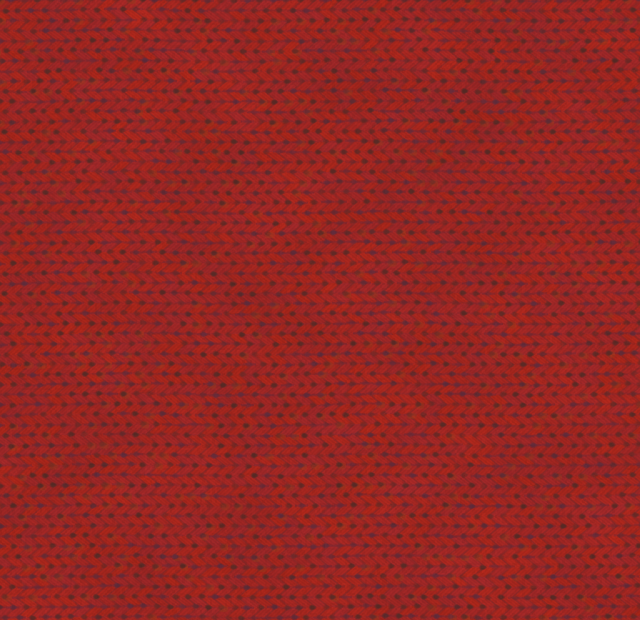
Write a WebGL 2 fragment shader that draws this texture.

```glsl
#version 300 es
precision highp float;
// Red knitted fabric: slanted yarn bands with dark, irregular gaps between stitches.
uniform vec2 u_resolution;
out vec4 fragColor;

float hash(vec2 p) {
    p = fract(p * vec2(0.1031, 0.1137));
    p += dot(p, p.yx + 33.33);
    return fract((p.x + p.y) * p.x * 47.0);
}

// Layered sines: slow mottling, about -1 to 1
float mottle(vec2 p) {
    float sum = 0.0, amp = 0.5;
    for (int i = 0; i < 4; i++) {
        sum += amp * sin(p.x + 1.7 * sin(p.y * 0.8)) * cos(p.y - 1.3 * sin(p.x * 0.6));
        p = mat2(1.5, 1.1, -1.1, 1.5) * p + 2.3;
        amp *= 0.6;
    }
    return sum;
}

void main() {
    vec2 uv = gl_FragCoord.xy / u_resolution;
    vec2 q = vec2(uv.x, uv.y - 1.0) * vec2(49.0, 61.3) + vec2(0.5, 61.0);
    q += vec2(0.10, 0.06) * sin(q.yx * vec2(0.43, 0.31) + vec2(0.0, 1.6));
    float patches = mottle(uv * 17.0);

    // Plump strands lean right and left in alternate bands
    float band = floor(q.y), rise = fract(q.y) - 0.5;
    float lean = 1.0 - 2.0 * mod(band, 2.0);
    float across = q.x - 0.25 - 0.9 * lean * rise;
    vec2 strand = vec2(floor(across), band);
    float edge = abs(fract(across) - 0.5) * 2.0;
    float fibre = sin(6.2832 * (across * 3.0 + hash(strand)) + 1.5 * q.y);

    vec3 color = mix(vec3(0.655, 0.145, 0.10), vec3(0.605, 0.15, 0.155), hash(strand + 7.0));
    color *= 1.0 + 0.025 * fibre + 0.05 * patches;
    color = mix(color, vec3(0.50, 0.15, 0.15), 0.6 * smoothstep(0.6, 1.0, edge));

    // Gaps sit on the band seams, shifted half a stitch every other seam
    float seam = floor(q.y + 0.5);
    float x = q.x - 0.5 * mod(seam, 2.0);
    vec2 gap = vec2(floor(x + 0.5), seam);
    vec2 d = vec2(x, q.y) - gap;
    d += vec2(0.18, 0.14) * (vec2(hash(gap + 3.0), hash(gap + 19.0)) - 0.5);
    float tint = hash(gap + 67.0);
    float depth = clamp(hash(gap + 41.0) - 0.15 * patches, 0.0, 1.0);

    // Broken violet shade along the seam
    float seamShade = 1.0 - smoothstep(0.02, 0.20, abs(d.y));
    color = mix(color, vec3(0.43, 0.15, 0.20), seamShade * 0.6 * tint);

    // Faint orange lint around a few gaps
    float halo = 1.0 - smoothstep(0.20, 0.48, length(d - vec2(0.16, -0.14)));
    color = mix(color, vec3(0.57, 0.24, 0.11), 0.4 * halo * step(0.88, hash(gap + 91.0)));

    // Dark arrow-shaped gap with a soft rim, tapering to the right
    float radius = length(d * vec2(3.2, 2.9 * (1.0 + 1.4 * max(d.x + 0.1, 0.0))));
    float hole = 1.0 - smoothstep(0.35, 1.15, radius);
    vec3 dark = mix(vec3(0.34, 0.165, 0.145), vec3(0.37, 0.17, 0.23), smoothstep(0.4, 0.95, tint));
    color = mix(color, dark, hole * mix(0.35, 1.0, depth));

    // Fine fuzz
    color *= 0.965 + 0.07 * hash(floor(uv * vec2(256.0, 248.0)));
    fragColor = vec4(color, 1.0);
}
```
